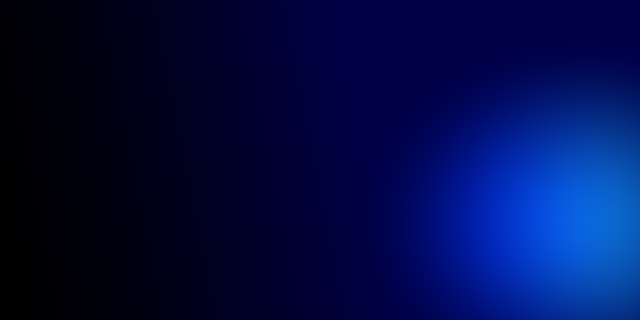
A Shadertoy shader for this background:

```glsl
// A dark backdrop that rises from black to navy along a slanted ramp,
// lit by one soft elliptical blue glow at the lower right whose hue
// drifts from pure blue on its left to azure on its right.

// Slanted ramp from black to deep navy
vec3 backdrop(vec2 p) {
    float ramp = clamp((p.x + 0.2 * p.y - 0.04) / 1.22, 0.0, 1.0);
    return vec3(0.0, 0.0, 0.28) * pow(ramp, 1.3);
}

// Soft ellipse, a little wider on its left side
float glowAmount(vec2 p) {
    vec2 offset = p - vec2(1.81, 0.31);
    float width = mix(0.70, 0.62, smoothstep(-0.3, 0.3, offset.x));
    return smoothstep(1.0, 0.0, length(offset / vec2(width, 0.58)));
}

void mainImage(out vec4 fragColor, in vec2 fragCoord) {
    // Canvas spans 2 x 1 units
    vec2 p = fragCoord / iResolution.xy * vec2(2.0, 1.0);

    // Glow hue shifts across the canvas
    vec3 glowColor = mix(vec3(0.0, 0.20, 1.0), vec3(0.05, 0.46, 0.84),
                         smoothstep(1.35, 2.05, p.x));

    vec3 color = mix(backdrop(p), glowColor, glowAmount(p));
    fragColor = vec4(color, 1.0);
}
```
